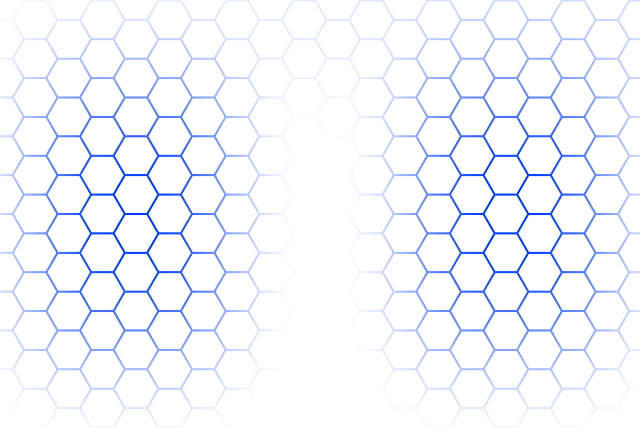
Give the GLSL for this pattern, as a Shadertoy shader.

```glsl
// Blue honeycomb outline on white, revealed by two tall soft glows and a faint haze along the top.

// Distance to the nearest edge of a flat-topped hexagon grid; h is the cell height.
float hexEdge(vec2 p, float h) {
    vec2 cell = h * vec2(sqrt(3.0), 1.0);
    vec2 a = mod(p + 0.5 * cell, cell) - 0.5 * cell;
    vec2 b = mod(p, cell) - 0.5 * cell;
    vec2 q = abs(dot(a, a) < dot(b, b) ? a : b);
    return 0.5 * h - max(q.y, dot(q, vec2(0.8660, 0.5)));
}

// Rounded patch of strength, 1 at the centre and 0 at its rim.
float glow(vec2 p, vec2 center, vec2 radius) {
    vec2 q = abs(p - center) / radius;
    float r = pow(dot(q * q, q), 1.0 / 3.0);
    return 1.0 - smoothstep(0.1, 1.0, r);
}

void mainImage(out vec4 fragColor, in vec2 fragCoord) {
    vec2 uv = fragCoord / iResolution.y;
    float pixel = 1.0 / iResolution.y;

    // Honeycomb lines
    float d = hexEdge(uv - vec2(0.3178, 0.5454), 0.09072);
    float line = 1.0 - smoothstep(-0.5 * pixel, 0.5 * pixel, d - 0.0024);

    // Left and right glows, then the haze, stronger to the right
    float left = glow(uv, vec2(0.305, 0.49), vec2(0.406, 0.56));
    float right = glow(uv, vec2(1.194, 0.5), vec2(0.406, 0.56));
    float haze = smoothstep(0.62, 0.95, uv.y) * mix(0.03, 0.18, uv.x / 1.5);
    float strength = 1.0 - (1.0 - left) * (1.0 - right) * (1.0 - haze);

    vec3 blue = vec3(0.0, 0.24, 1.0);
    fragColor = vec4(mix(vec3(1.0), blue, line * strength), 1.0);
}
```
